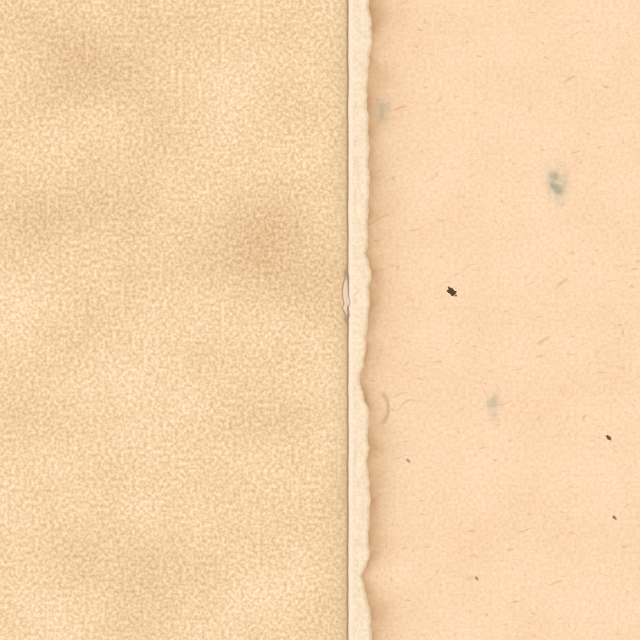
Write a three.js fragment shader that draws this texture.

```glsl
varying vec2 vUv;

const vec3 TAN = vec3(0.957, 0.820, 0.652);
const vec3 PEACH = vec3(0.995, 0.853, 0.702);
const vec3 CREAM = vec3(0.985, 0.895, 0.765);
const vec3 PALE_RIM = vec3(1.0, 0.925, 0.850);
const vec3 BROWN = vec3(0.70, 0.52, 0.35);
const vec3 OLIVE = vec3(0.74, 0.65, 0.47);
const vec3 CREASE = vec3(0.58, 0.47, 0.37);
const vec3 STAIN = vec3(0.66, 0.65, 0.56);
const vec3 INK = vec3(0.25, 0.17, 0.13);
const float STRIP_LEFT = 0.5445;
const float STRIP_RIGHT = 0.5765;
const float SOFT = 0.0014;
const float GRAIN_SCALE = 165.0;
const float GRAIN_LEFT = 0.125;
const float GRAIN_RIGHT = 0.050;

vec2 gradient(vec2 cell) {
  vec3 h = fract(cell.xyx * vec3(0.1031, 0.1030, 0.0973));
  h += dot(h, h.yzx + 33.33);
  float angle = 6.2832 * fract((h.x + h.y) * h.z);
  return vec2(cos(angle), sin(angle));
}

float noise(vec2 p) {
  vec2 i = floor(p), f = fract(p);
  vec2 u = f * f * f * (f * (f * 6.0 - 15.0) + 10.0);
  float a = dot(gradient(i), f);
  float b = dot(gradient(i + vec2(1, 0)), f - vec2(1, 0));
  float c = dot(gradient(i + vec2(0, 1)), f - vec2(0, 1));
  float d = dot(gradient(i + vec2(1, 1)), f - vec2(1, 1));
  return mix(mix(a, b, u.x), mix(c, d, u.x), u.y);
}

float fbm(vec2 p) {
  float sum = 0.0, amp = 1.0;
  for (int i = 0; i < 4; i++) {
    sum += amp * noise(p);
    p = mat2(1.6, 1.2, -1.2, 1.6) * p + 7.3;
    amp *= 0.5;
  }
  return sum;
}

// Soft elliptical falloff
float blob(vec2 p, vec2 center, vec2 radius) {
  vec2 q = (p - center) / radius;
  return exp(-dot(q, q));
}

float bump(float y, float center, float width) {
  float t = (y - center) / width;
  return exp(-t * t);
}

// Ragged right side of the strip
float tornEdge(float y) {
  float x = STRIP_RIGHT + 0.006 * noise(vec2(y * 13.0, 3.5));
  x += 0.0045 * noise(vec2(y * 37.0, 8.4)) + 0.0025 * noise(vec2(y * 95.0, 1.7));
  x -= 0.014 * bump(y, 0.408, 0.035) + 0.006 * bump(y, 0.10, 0.022);
  return x + 0.004 * bump(y, 0.57, 0.02) + 0.004 * bump(y, 0.94, 0.03);
}

float speck(vec2 p, vec2 center, float radius) {
  vec2 q = p - center;
  float wobble = 0.5 * radius * noise(p * 260.0);
  return 1.0 - smoothstep(radius - SOFT, radius + SOFT, length(q + 0.25 * q.yx) + wobble);
}

vec3 leftSheet(vec2 p, float grain) {
  float shade = 0.055 * blob(p, vec2(0.15, 0.91), vec2(0.10, 0.07));
  shade += 0.075 * blob(p, vec2(0.41, 0.61), vec2(0.09, 0.08));
  shade += 0.055 * blob(p, vec2(0.09, 0.67), vec2(0.08, 0.07));
  shade += 0.035 * blob(p, vec2(0.20, 0.11), vec2(0.14, 0.06));
  float light = 0.012 + GRAIN_LEFT * grain + 0.045 * fbm(p * 7.0) - shade;
  vec3 color = TAN + light * vec3(0.85, 1.0, 1.1);
  float gap = max(STRIP_LEFT - p.x, 0.0);
  return mix(color, OLIVE, 0.55 * exp(-gap / 0.012));
}

vec3 rightSheet(vec2 p, float grain, float gap) {
  vec3 color = PEACH + (GRAIN_RIGHT * grain + 0.025 * fbm(p * 9.0)) * vec3(0.6, 1.0, 1.15);
  // Pulp fibres
  float fibre = smoothstep(0.32, 0.62, noise(p * vec2(75.0, 125.0) + 3.0 * noise(p * 20.0)));
  color = mix(color, BROWN, 0.25 * fibre);
  // Cast shadow and brown bleed beside the tear
  float spread = 0.020 + 0.012 * noise(vec2(p.y * 15.0, 4.6));
  float shadow = 0.62 * exp(-max(gap, 0.0) / spread) * (1.0 + 0.5 * fbm(p * 28.0));
  color = mix(color, BROWN, clamp(shadow, 0.0, 0.85));
  vec2 curl = (p - vec2(0.594, 0.362)) / vec2(0.014, 0.025);
  float arc = exp(-pow((length(curl) - 0.9) * 5.0, 2.0)) * smoothstep(-0.2, 0.6, curl.x);
  color = mix(color, BROWN, 0.40 * arc);
  // Faded stains
  float stain = 0.95 * blob(p, vec2(0.870, 0.712), vec2(0.014, 0.021));
  stain += 0.65 * blob(p, vec2(0.771, 0.365), vec2(0.010, 0.016));
  stain += 0.75 * blob(p, vec2(0.597, 0.828), vec2(0.010, 0.015));
  color = mix(color, STAIN, clamp(stain * (0.8 + 1.1 * fbm(p * 60.0)), 0.0, 0.9));
  // Ink specks
  float ink = speck(p, vec2(0.706, 0.544), 0.0062);
  ink = max(ink, 0.9 * speck(p, vec2(0.951, 0.316), 0.0036));
  ink = max(ink, 0.6 * speck(p, vec2(0.960, 0.191), 0.0028));
  ink = max(ink, 0.5 * speck(p, vec2(0.745, 0.096), 0.0025));
  ink = max(ink, 0.4 * speck(p, vec2(0.638, 0.280), 0.0028));
  return mix(color, INK, 0.85 * ink);
}

void main() {
  vec2 p = vUv;
  float grain = noise(p * GRAIN_SCALE) + 0.6 * noise(p * GRAIN_SCALE * 1.73 + 19.0);
  float edge = tornEdge(p.y);
  float left = STRIP_LEFT + 0.0012 * noise(vec2(p.y * 30.0, 6.5));

  // Raised strip with a pale left rim and a shaded tear
  vec3 strip = CREAM + 0.055 * grain + 0.035 * fbm(p * vec2(80.0, 35.0));
  strip = mix(strip, PALE_RIM, 0.8 * bump(p.x, left + 0.004, 0.003));
  strip = mix(strip, BROWN, 0.30 * smoothstep(-0.007, 0.0, p.x - edge));

  vec3 color = leftSheet(p, grain);
  color = mix(color, CREASE, 0.65 * bump(p.x, left - 0.001, 0.0022));
  color = mix(color, strip, smoothstep(left - SOFT, left + SOFT, p.x));
  vec3 right = rightSheet(p, grain, p.x - edge);
  color = mix(color, right, smoothstep(edge - SOFT, edge + SOFT, p.x));

  // Small lifted flap on the crease
  vec2 flap = (p - vec2(0.541, 0.537)) / vec2(0.0045, 0.033);
  flap.x += 1.2 * noise(vec2(p.y * 70.0, 2.4));
  color = mix(color, CREASE, 0.45 * bump(length(flap), 1.1, 0.25));
  color = mix(color, PALE_RIM - vec3(0.03, 0.07, 0.07), 0.8 * (1.0 - smoothstep(0.6, 1.0, length(flap))));
  gl_FragColor = vec4(clamp(color, 0.0, 1.0), 1.0);
}
```
